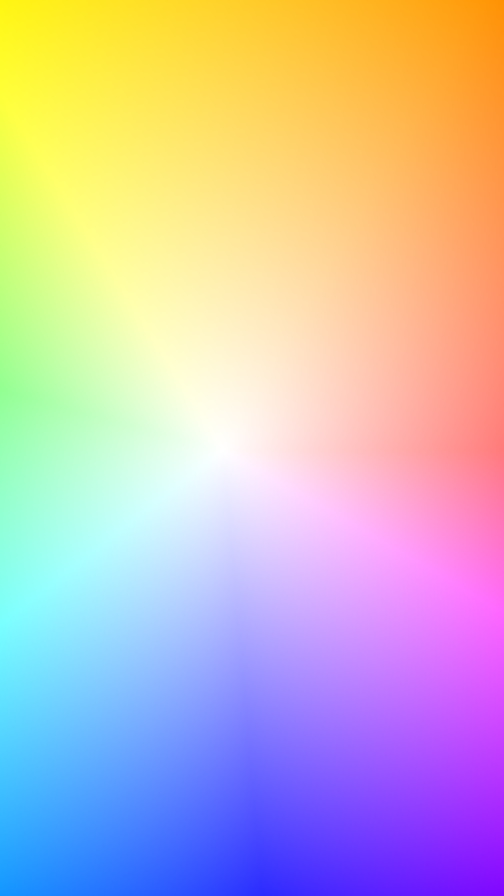
Write a WebGL 1 fragment shader that draws this background.

```glsl
precision highp float;
// A painter's colour wheel that fades from a white hub to vivid edges.

uniform vec2 u_resolution;

// Fraction of the way that angle a has gone from one stop to the next.
float span(float a, float from, float to) {
    return clamp((a - from) / (to - from), 0.0, 1.0);
}

// Turns a red-yellow-blue wheel angle into a light hue, both in degrees.
float painterHue(float a) {
    float warm = 35.0 * span(a, 0.0, 60.0) + 25.0 * span(a, 60.0, 122.0);
    float cool = span(a, 122.0, 165.0) + span(a, 165.0, 218.0)
               + span(a, 218.0, 275.0) + span(a, 275.0, 330.0)
               + span(a, 330.0, 360.0);
    return warm + 60.0 * cool;
}

// Fully saturated colour of a hue in degrees.
vec3 pureColor(float hue) {
    vec3 phase = mod(hue / 60.0 + vec3(0.0, 4.0, 2.0), 6.0);
    return clamp(abs(phase - 3.0) - 1.0, 0.0, 1.0);
}

void main() {
    // Offset from the hub, in canvas heights
    vec2 hub = vec2(0.443, 0.4975);
    vec2 p = (gl_FragCoord.xy - hub * u_resolution) / u_resolution.y;

    // Hue follows the angle, saturation the distance
    float angle = mod(degrees(atan(p.y, p.x + 1e-6)), 360.0);
    float saturation = min(length(p) / 0.6, 1.0);
    vec3 color = mix(vec3(1.0), pureColor(painterHue(angle)), saturation);

    gl_FragColor = vec4(color, 1.0);
}
```
